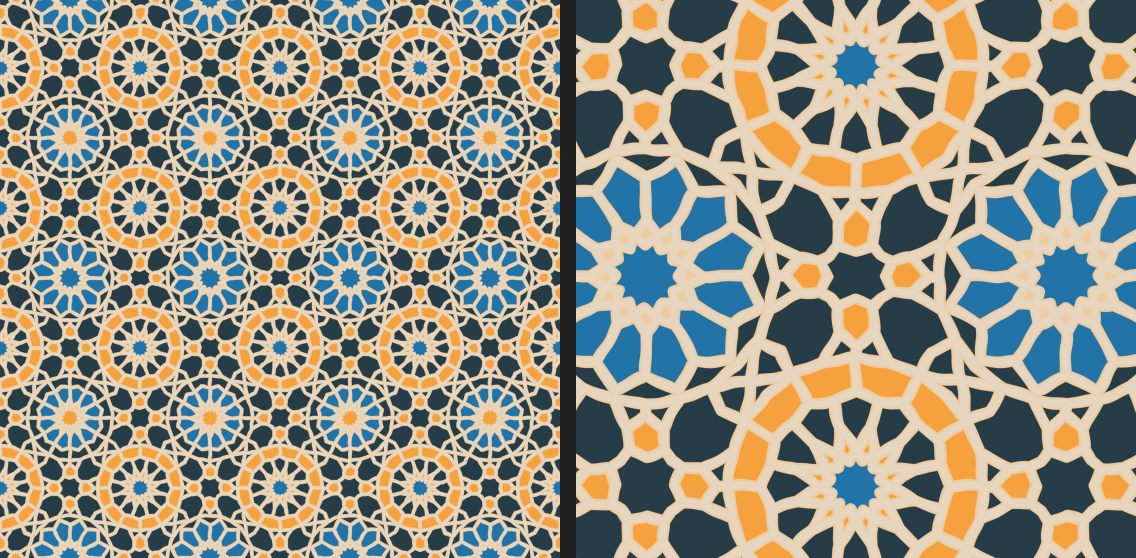
Left, the full canvas; right, a detail of the centre.
Write a WebGL 2 fragment shader that draws this pattern.

```glsl
#version 300 es
precision highp float;

uniform vec2 u_resolution;
out vec4 outColor;

const float UNITS_ACROSS = 8.0;     // two units per repeat, four repeats
const float STRAP_HALF = 0.028;     // half width of the strapwork
const float CORE_SHARE = 0.62;      // pale part of each strap
const float WOBBLE = 0.004;         // hand-cut unevenness
const float RING = 0.61;            // outer radius of every rosette
const float STEP = 0.5235988;       // a twelfth of a turn

const vec3 PALE = vec3(0.90, 0.84, 0.75);
const vec3 SAND = vec3(0.93, 0.80, 0.63);
const vec3 NIGHT = vec3(0.15, 0.24, 0.28);
const vec3 ORANGE = vec3(0.96, 0.63, 0.24);
const vec3 BLUE = vec3(0.13, 0.45, 0.66);

// Radii of the strap corners, from the centre outwards
struct Rosette {
    float tip, valley, kite, shoulder, crown;
    vec3 star, dart, petal, border;
};

const Rosette WHEEL = Rosette(0.17, 0.12, 0.29, 0.42, 0.45, BLUE, ORANGE, NIGHT, ORANGE);
const Rosette BLOOM = Rosette(0.20, 0.15, 0.27, 0.47, 0.57, BLUE, SAND, BLUE, NIGHT);
const Rosette SUN = Rosette(0.17, 0.12, 0.28, 0.43, 0.47, ORANGE, SAND, BLUE, NIGHT);

float segment(vec2 p, vec2 a, vec2 b) {
    vec2 ab = b - a;
    vec2 ap = p - a;
    return length(ap - ab * clamp(dot(ap, ab) / dot(ab, ab), 0.0, 1.0));
}

float side(vec2 p, vec2 a, vec2 b) {
    return (b.x - a.x) * (p.y - a.y) - (b.y - a.y) * (p.x - a.x);
}

vec2 repeatAround(vec2 p, vec2 centre) {
    return mod(p - centre + 1.0, 2.0) - 1.0;
}

// Folds the plane into half a petal; its axis lies on x
vec2 foldTwelve(vec2 p, float phase) {
    float angle = abs(mod(atan(p.y, p.x) - phase + 0.5 * STEP, STEP) - 0.5 * STEP);
    return length(p) * vec2(cos(angle), sin(angle));
}

// Returns strap distance and the colour of the piece below
float rosette(vec2 w, Rosette s, bool splitAtPetal, bool splitBetween, out vec3 fill) {
    vec2 edge = vec2(cos(0.5 * STEP), sin(0.5 * STEP));
    vec2 tip = vec2(s.tip, 0.0);
    vec2 crown = vec2(s.crown, 0.0);
    vec2 rim = vec2(RING, 0.0);
    vec2 valley = edge * s.valley;
    vec2 kite = edge * s.kite;
    vec2 shoulder = edge * s.shoulder;

    float d = min(segment(w, valley, tip), segment(w, tip, kite));
    d = min(d, min(segment(w, kite, shoulder), segment(w, shoulder, crown)));
    d = min(d, segment(w, rim, edge * RING));
    if (splitAtPetal) d = min(d, segment(w, crown, rim));
    if (splitBetween) d = min(d, segment(w, shoulder, edge * RING));

    fill = s.petal;
    if (side(w, tip, kite) > 0.0) fill = s.dart;
    if (side(w, tip, valley) > 0.0) fill = s.star;
    if (side(w, crown, shoulder) < 0.0) fill = s.border;
    return d;
}

// Small star with four hexagons, and the links to the rosettes
float linkStar(vec2 p, out vec3 fill) {
    p = abs(p);
    vec2 q = vec2(max(p.x, p.y), min(p.x, p.y));
    vec2 inner = vec2(0.17, 0.085);
    vec2 outer = vec2(0.27, 0.085);
    vec2 notch = vec2(0.14, 0.0);
    vec2 point = vec2(0.34, 0.0);
    vec2 joint = vec2(0.472, 0.305);

    float d = min(segment(q, notch, inner), segment(q, inner, outer));
    d = min(d, min(segment(q, outer, point), segment(q, inner, vec2(0.12))));
    d = min(d, min(segment(q, outer, vec2(0.411, 0.158)), segment(q, point, vec2(0.39, 0.0))));
    d = min(d, min(segment(q, joint, vec2(0.36)), segment(q, joint, vec2(0.5))));

    bool hexagon = q.y < inner.y && side(q, notch, inner) < 0.0 && side(q, point, outer) > 0.0;
    fill = hexagon ? ORANGE : NIGHT;
    return d;
}

void main() {
    float pixel = UNITS_ACROSS / u_resolution.x;
    vec2 p = gl_FragCoord.xy * pixel;
    p += WOBBLE * (sin(p.yx * 23.0 + 1.0) + 0.6 * sin(p.yx * 41.0 + p * 17.0));

    // Rosettes on two offset grids; the second alternates by row
    bool bloomRow = mod(floor(p.y * 0.5 + 0.5), 2.0) < 0.5;
    vec2 a = repeatAround(p, vec2(0.0, 1.0));
    vec2 b = repeatAround(p, vec2(1.0, 0.0));
    vec2 wa = foldTwelve(a, 0.0);
    vec2 wb = foldTwelve(b, 0.5 * STEP);
    vec3 fillA, fillB, fill;
    float d = rosette(wa, WHEEL, true, false, fillA);
    if (bloomRow) d = min(d, rosette(wb, BLOOM, false, false, fillB));
    else d = min(d, rosette(wb, SUN, false, true, fillB));

    // Link stars at the remaining grid points, flatter between blooms
    vec2 c = repeatAround(p, vec2(1.0));
    vec2 e = repeatAround(p, vec2(0.0));
    if (length(e) < length(c)) {
        c = e;
        if (bloomRow) c.y *= mix(1.25, 1.0, smoothstep(0.1, 0.3, length(e)));
    }
    float linkDistance = linkStar(c, fill);
    float limit = RING * cos(0.25 * STEP);
    if (length(a) < limit) fill = fillA;
    else if (length(b) < limit) fill = fillB;
    else d = min(d, linkDistance);

    // Two-tone strap over the coloured pieces
    float soft = 0.75 * pixel;
    float core = STRAP_HALF * CORE_SHARE;
    vec3 strap = mix(PALE, SAND, smoothstep(core - soft, core + soft, d));
    vec3 color = mix(strap, fill, smoothstep(STRAP_HALF - soft, STRAP_HALF + soft, d));
    outColor = vec4(color, 1.0);
}
```
